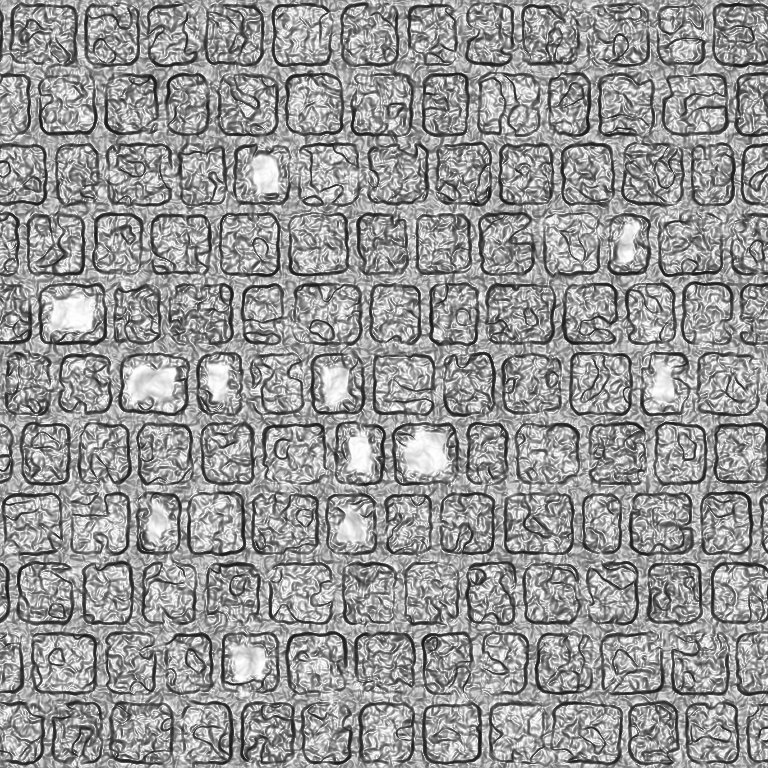
This texture map is drawn by a WebGL 1 fragment shader. Its source:

```glsl
precision highp float;
// Worn cobblestone courses shown as a grey slope map: flat areas are bright, steep ones dark.
// Rounded boxes with jittered joints give the stones; warped gradient noise adds grain and pits.
// The shade is the upward part of the normal, taken from height differences.

uniform vec2 u_resolution;

const float ROWS = 11.0;
const float COLUMNS = 12.1;
const float JOINT_JITTER = 0.27;     // in column widths
const float JOINT_WIDTH = 0.0125;    // lengths below are in canvas widths
const float CORNER_RADIUS = 0.014;
const float EDGE_SOFTNESS = 0.0027;
const float EDGE_HEIGHT = 0.021;
const float EDGE_WOBBLE = 0.0035;
const float PIT_DEPTH = 0.010;
const float WARP = 0.0045;
const float JOINT_GRAIN = 0.85;
const float STONE_GRAIN_MIN = 0.8;
const float STONE_GRAIN_MAX = 1.2;
const float POLISHED_SHARE = 0.07;
const float SAMPLE_STEP = 0.0009;
const float JOINT_GREY = 0.51;
const float JOINT_FLATTEN = 0.35;

float hash(vec2 p) {
  vec3 q = fract(p.xyx * vec3(0.1031, 0.1030, 0.0973));
  q += dot(q, q.yzx + 33.33);
  return fract((q.x + q.y) * q.z);
}

vec2 gradientAt(vec2 p) {
  float angle = 6.2832 * hash(p);
  return vec2(cos(angle), sin(angle));
}

float noise(vec2 p) {
  vec2 i = floor(p);
  vec2 f = p - i;
  vec2 w = f * f * f * (f * (f * 6.0 - 15.0) + 10.0);
  vec2 e = vec2(1.0, 0.0);
  float bottom = mix(dot(gradientAt(i), f), dot(gradientAt(i + e), f - e), w.x);
  float top = mix(dot(gradientAt(i + e.yx), f - e.yx),
                  dot(gradientAt(i + 1.0), f - 1.0), w.x);
  return mix(bottom, top, w.y);
}

// Courses step back a quarter stone; the middle ones are shifted as a group.
float rowShift(float row) {
  return fract(0.72 - 0.25 * row + 0.45 * step(3.5, row) * step(row, 7.5));
}

float jointAt(float column, float row) {
  return column + JOINT_JITTER * (hash(vec2(column + 41.0, row + 7.0)) - 0.5);
}

// Signed distance to the stone outline in x, stone identity in yz.
vec3 stoneAt(vec2 p) {
  float row = floor(p.y * ROWS);
  float u = p.x * COLUMNS - rowShift(row);
  float column = floor(u);
  if (u < jointAt(column, row)) column -= 1.0;
  else if (u > jointAt(column + 1.0, row)) column += 1.0;
  float left = jointAt(column, row);
  float right = jointAt(column + 1.0, row);
  vec2 id = vec2(column + 19.0, row + 5.0);

  vec2 local = vec2((u - 0.5 * (left + right)) / COLUMNS, p.y - (row + 0.5) / ROWS);
  local += 0.08 * (hash(id + 3.0) - 0.5) * vec2(local.y, -local.x);
  vec2 halfSize = 0.5 * vec2((right - left) / COLUMNS, 1.0 / ROWS) - 0.5 * JOINT_WIDTH;
  halfSize -= 0.002 * vec2(hash(id + 11.0), hash(id + 23.0));
  vec2 q = abs(local) - halfSize + CORNER_RADIUS;
  float d = length(max(q, 0.0)) + min(max(q.x, q.y), 0.0) - CORNER_RADIUS;
  return vec3(d + EDGE_WOBBLE * noise(p * 55.0), id);
}

float insideMask(float d) {
  return 1.0 - smoothstep(-EDGE_SOFTNESS, EDGE_SOFTNESS, d);
}

// Three octaves whose amplitudes keep a similar slope.
float grain(vec2 p) {
  return 0.018 * noise(p * 38.0) + 0.0125 * noise(p * 83.0 + 17.0)
       + 0.0062 * noise(p * 167.0 + 51.0);
}

float height(vec2 p) {
  vec2 warped = p + WARP * vec2(noise(p * 60.0 + 9.0), noise(p * 60.0 + 73.0));
  vec3 stone = stoneAt(p);
  float inside = insideMask(stone.x);

  // A few stones have a smooth, bright worn face.
  float polish = step(hash(stone.yz + 31.0), POLISHED_SHARE)
               * (1.0 - smoothstep(-0.019, -0.009, stone.x + 0.012 * noise(p * 38.0)));
  float stoneGrain = mix(STONE_GRAIN_MIN, STONE_GRAIN_MAX, hash(stone.yz));
  float roughness = mix(JOINT_GRAIN, stoneGrain, inside) * (1.0 - 0.9 * polish);

  float pits = smoothstep(0.16, 0.30, noise(warped * 34.0 + 29.0));
  float edge = EDGE_HEIGHT * clamp(0.8 + 1.1 * noise(p * 15.0), 0.25, 1.4);
  return grain(warped) * roughness + edge * inside
       - PIT_DEPTH * pits * inside * (1.0 - polish)
       + 0.012 * polish * noise(p * 32.0);
}

void main() {
  vec2 p = gl_FragCoord.xy / u_resolution;
  vec2 e = vec2(SAMPLE_STEP, 0.0);
  vec2 slope = vec2(height(p + e) - height(p - e),
                    height(p + e.yx) - height(p - e.yx)) / (2.0 * SAMPLE_STEP);
  float shade = inversesqrt(1.0 + dot(slope, slope));

  // Joints are filled with finer, more even grit.
  float joint = 1.0 - insideMask(stoneAt(p).x - 2.0 * EDGE_SOFTNESS);
  shade = mix(shade, JOINT_GREY, JOINT_FLATTEN * joint);
  gl_FragColor = vec4(vec3(shade), 1.0);
}
```
